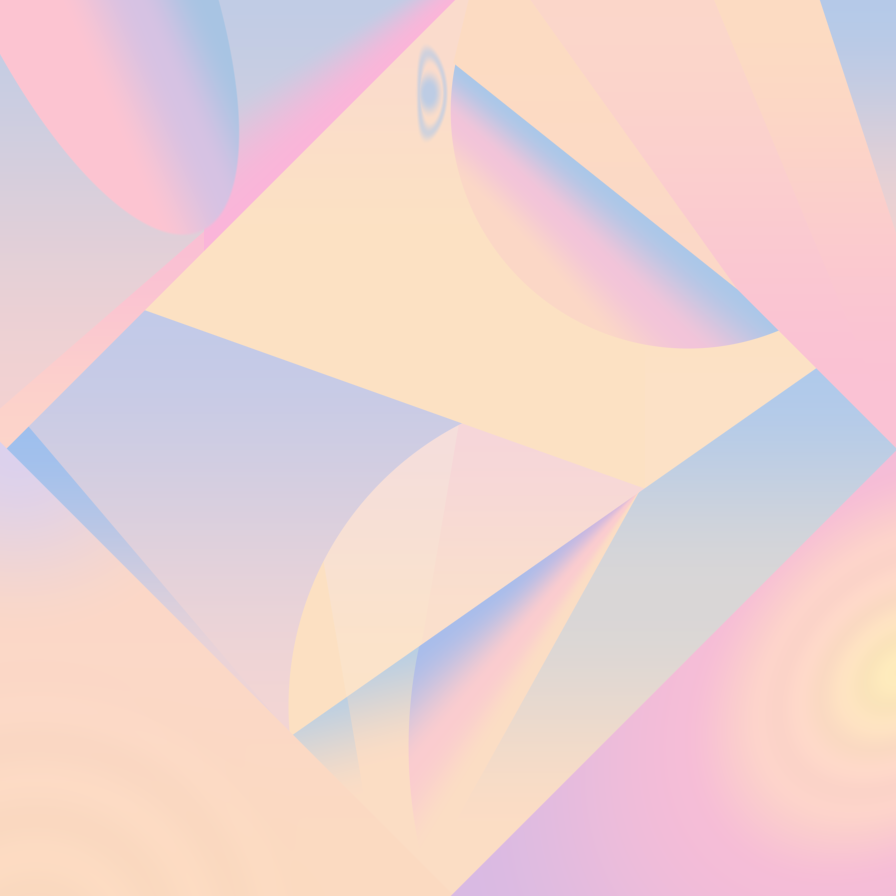
Write a Shadertoy shader that draws this background.

```glsl
// Pastel geometric collage: a large diamond cut into gradient facets, discs and rays.
// Each panel is a small gradient function; half-plane and disc masks layer them.
// Panels use unit coordinates with y measured downward from the top edge.

float cover(float d) {
    float px = 0.8 / iResolution.y;
    return smoothstep(-px, px, d);
}

// Signed distance to the line a-b: positive below it when a-b runs rightward,
// and positive to its left when a-b runs downward.
float lineDist(vec2 p, vec2 a, vec2 b) {
    vec2 n = normalize(b - a);
    return n.x * (p.y - a.y) - n.y * (p.x - a.x);
}

float side(vec2 p, vec2 a, vec2 b) { return cover(lineDist(p, a, b)); }

float disc(vec2 p, vec2 center, float r) { return cover(r - length(p - center)); }

// Three-stop gradient with the middle stop at m.
vec3 ramp(vec3 a, vec3 b, vec3 c, float m, float t) {
    return mix(mix(a, b, smoothstep(0.0, m, t)), c, smoothstep(m, 1.0, t));
}

// Lavender corner with a pink glow, a pink strip and a tilted ellipse.
vec3 upperLeft(vec2 p) {
    vec3 col = mix(vec3(0.75, 0.80, 0.90), vec3(0.95, 0.82, 0.82), smoothstep(-0.05, 0.48, p.y));
    float edge = (0.508 - p.x - p.y) * 0.707;
    float glow = 1.0 - smoothstep(0.0, 0.05 + 0.45 * p.y, edge);
    float strip = side(p, vec2(0.0, 0.456), vec2(0.228, 0.258));
    vec3 stripCol = mix(vec3(0.98, 0.75, 0.83), vec3(0.99, 0.83, 0.79), smoothstep(0.25, 0.5, p.y));
    col = p.x > 0.228 ? mix(col, vec3(0.98, 0.71, 0.85), glow) : mix(col, stripCol, strip);

    vec2 q = p - vec2(0.0755, -0.083);
    q = vec2(dot(q, vec2(0.917, -0.4)), dot(q, vec2(0.4, 0.917)));
    vec3 fill = ramp(vec3(0.99, 0.77, 0.82), vec3(0.84, 0.76, 0.89), vec3(0.66, 0.77, 0.89),
                     0.55, (q.x + 0.045) / 0.15);
    float body = (1.0 - length(q / vec2(0.1315, 0.372))) * 0.1315;
    return mix(col, fill, cover(body));
}

// Rays converging on the right corner of the diamond.
vec3 upperRight(vec2 p) {
    float fall = smoothstep(0.0, 0.45, p.y);
    vec3 peach = vec3(0.99, 0.86, 0.76), rose = vec3(0.98, 0.76, 0.83);
    vec3 col = mix(peach, vec3(0.98, 0.84, 0.79), fall);
    col = mix(mix(vec3(0.985, 0.84, 0.79), rose, fall), col,
              side(p, vec2(0.592, 0.0), vec2(0.823, 0.323)));
    col = mix(mix(peach, rose, fall), col, side(p, vec2(0.797, 0.0), vec2(1.0, 0.488)));
    vec3 sky = mix(vec3(0.71, 0.79, 0.91), vec3(0.93, 0.82, 0.82), smoothstep(0.0, 0.27, p.y));
    return mix(sky, col, side(p, vec2(0.915, 0.0), vec2(1.0, 0.26)));
}

// Peach field with a lavender haze and faint rings.
vec3 lowerLeft(vec2 p) {
    vec3 col = mix(vec3(0.985, 0.845, 0.78), vec3(0.985, 0.855, 0.755), smoothstep(0.7, 1.0, p.y));
    float haze = length((p - vec2(0.02, 0.5)) * vec2(0.9, 1.0));
    col = mix(vec3(0.86, 0.82, 0.93), col, smoothstep(0.0, 0.22, haze));
    float r = length(p - vec2(0.04, 1.06));
    return col + 0.006 * sin(r * 75.0) * smoothstep(0.24, 0.14, abs(r - 0.1));
}

// Yellow glow passing through peach and pink into violet.
vec3 lowerRight(vec2 p) {
    vec2 q = p - vec2(1.003, 0.75);
    float d = length(vec2((q.x + q.y) * 0.99, (q.x - q.y) * 0.707));
    vec3 col = ramp(vec3(0.99, 0.915, 0.73), vec3(0.99, 0.83, 0.79), vec3(0.965, 0.74, 0.84),
                    0.6, d / 0.28);
    col += 0.008 * sin(d * 110.0) * smoothstep(0.24, 0.1, d);
    return mix(col, vec3(0.85, 0.73, 0.89), smoothstep(0.24, 0.58, d));
}

// Facets below the long rising diagonal, fanned around their shared apex.
vec3 lowerFacets(vec2 p, vec2 apex) {
    vec3 peach = vec3(0.985, 0.865, 0.77);
    float cut = side(p, vec2(0.362, 0.632), vec2(0.406, 0.885));
    vec3 wedge = mix(vec3(0.68, 0.80, 0.91), peach,
                     smoothstep(0.75, 0.91, p.y + 0.25 * (p.x - 0.33) + 0.03 * (1.0 - cut)));
    float fan = (p.y - apex.y) / max(apex.x - p.x, 0.001) - 0.698;
    vec3 blue = mix(vec3(0.83, 0.71, 0.87), vec3(0.66, 0.74, 0.92), smoothstep(0.0, 0.16, apex.x - p.x));
    vec3 folded = ramp(blue, vec3(0.98, 0.80, 0.81), peach, 0.55, fan / 0.95);
    vec3 col = mix(wedge, folded, disc(p, vec2(0.99, 0.833), 0.534));
    vec3 pane = ramp(vec3(0.69, 0.79, 0.92), vec3(0.85, 0.84, 0.84), peach, 0.5, (p.y - 0.41) / 0.52);
    return mix(pane, col, side(p, apex, vec2(0.479, 0.970)));
}

vec3 diamond(vec2 p) {
    vec2 apex = vec2(0.716, 0.544);
    vec3 col = mix(vec3(0.98, 0.86, 0.80), vec3(0.987, 0.883, 0.765), smoothstep(0.05, 0.28, p.y));
    col.b += 0.012 * cover(p.x - 0.72) * smoothstep(0.36, 0.44, p.y);

    // Folded half disc at the upper right
    float fold = lineDist(p, vec2(0.508, 0.072), vec2(0.823, 0.323));
    float width = mix(0.10, 0.17, smoothstep(0.5, 0.85, p.x));
    vec3 bowl = ramp(vec3(0.67, 0.78, 0.91), vec3(0.95, 0.77, 0.85), vec3(0.985, 0.845, 0.775),
                     0.5, fold / width);
    col = mix(col, bowl, disc(p, vec2(0.768, 0.124), 0.265));

    // Lavender panel and the translucent disc over it
    vec3 panel = mix(vec3(0.76, 0.79, 0.91), vec3(0.95, 0.835, 0.83), smoothstep(0.33, 0.82, p.y));
    vec3 veil = mix(vec3(0.96, 0.87, 0.86), vec3(0.985, 0.89, 0.79), smoothstep(0.47, 0.76, p.y));
    vec3 blush = mix(vec3(0.965, 0.84, 0.85), vec3(0.98, 0.875, 0.80), smoothstep(0.48, 0.7, p.y));
    veil = mix(blush, veil, side(p, vec2(0.512, 0.474), vec2(0.471, 0.716)));
    veil = mix(veil, vec3(0.987, 0.88, 0.76), side(p, vec2(0.362, 0.632), vec2(0.387, 0.779)));
    panel = mix(panel, veil, disc(p, vec2(0.676, 0.788), 0.354));
    vec3 sliver = mix(vec3(0.62, 0.75, 0.93), vec3(0.93, 0.83, 0.84), smoothstep(0.47, 0.77, p.y));
    panel = mix(panel, sliver, side(p, vec2(0.031, 0.475), vec2(0.28, 0.768)));
    col = mix(col, panel, side(p, vec2(0.161, 0.346), apex));
    col = mix(col, lowerFacets(p, apex), side(p, vec2(0.324, 0.822), vec2(0.911, 0.411)));

    // Small soft blue swirl near the top
    vec2 s = (p - vec2(0.479, 0.104)) / vec2(0.017, 0.052);
    float swirl = smoothstep(0.25, 0.0, abs(length(s + vec2(0.35 * s.y * s.y - 0.2, 0.0)) - 0.85));
    swirl = max(0.7 * swirl, smoothstep(1.0, 0.3, length(s * vec2(1.0, 1.8))));
    return mix(col, vec3(0.70, 0.79, 0.91), 0.85 * swirl);
}

void mainImage(out vec4 fragColor, in vec2 fragCoord) {
    vec2 p = fragCoord / iResolution.xy;
    p.y = 1.0 - p.y;
    vec3 col = mix(upperLeft(p), diamond(p), cover((p.x + p.y - 0.508) * 0.707));
    float rays = max(1.0 - side(p, vec2(0.508, 0.072), vec2(0.823, 0.323)),
                     cover((p.x - p.y - 0.5) * 0.707));
    rays *= 1.0 - side(p, vec2(0.523, 0.0), vec2(0.504, 0.078));
    col = mix(col, upperRight(p), rays);
    col = mix(col, lowerLeft(p), cover((p.y - p.x - 0.493) * 0.707));
    col = mix(col, lowerRight(p), cover((p.x + p.y - 1.503) * 0.707));
    fragColor = vec4(col, 1.0);
}
```
